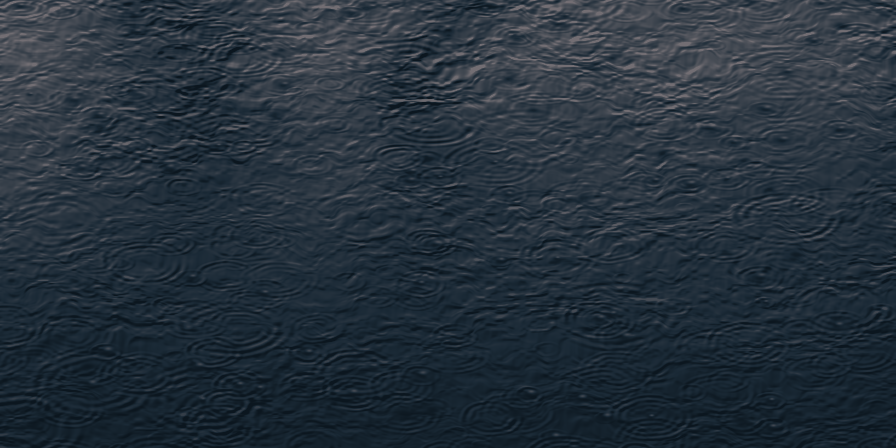
A WebGL 2 fragment shader for this texture:

```glsl
#version 300 es
precision highp float;

uniform vec2 u_resolution;
out vec4 fragColor;

const float TAU = 6.2831853;

float hash(vec2 p) {
  vec3 q = fract(vec3(p.xyx) * 0.1031);
  q += dot(q, q.yzx + 33.33);
  return fract((q.x + q.y) * q.z);
}

float noise(vec2 p) {
  vec2 i = floor(p), f = fract(p);
  f = f * f * f * (f * (f * 6.0 - 15.0) + 10.0);
  float low = mix(hash(i), hash(i + vec2(1, 0)), f.x);
  float high = mix(hash(i + vec2(0, 1)), hash(i + vec2(1, 1)), f.x);
  return mix(low, high, f.y);
}

// Choppy surface, stretched sideways and bent by a slow warp
float chopHeight(vec2 p) {
  p.y += 0.04 * noise(p * vec2(7.0, 11.0)) + 0.016 * noise(p * vec2(26.0, 34.0) + 9.0);
  return 0.65 * noise(p * vec2(19.0, 48.0) + 3.0)
       + 0.62 * noise(p * vec2(42.0, 92.0) + 17.0)
       + 0.36 * noise(p * vec2(78.0, 140.0) + 41.0);
}

vec2 chopSlope(vec2 p, float eps) {
  float h = chopHeight(p);
  return vec2(chopHeight(p + vec2(eps, 0.0)) - h, chopHeight(p + vec2(0.0, eps)) - h) / eps;
}

// Concentric wave packet: slope of the rings around one drop
vec2 ringSlope(vec2 offset, float radius, float strength, float seed) {
  float d = length(offset);
  vec2 dir = offset / max(d, 1e-4);
  float wobble = noise(dir * 1.8 + seed * 50.0) - 0.5;
  d += wobble * radius * 0.10;
  float spacing = max(radius * 0.20, 0.019);
  float packet = smoothstep(0.1, 0.85, d / radius) * (1.0 - smoothstep(0.93, 1.13, d / radius));
  float broken = 0.25 + 1.4 * noise(offset * 26.0 + seed * 90.0);
  float wave = cos(TAU * (d - radius) / spacing);
  return dir * wave * packet * broken * strength;
}

// One scattered layer of drops: slope in xy, dark pit in z, bright fleck in w
vec4 dropLayer(vec2 water, float cell, float density, float seed) {
  vec2 home = floor(water / cell);
  vec4 sum = vec4(0.0);
  for (int y = -1; y <= 1; y++) {
    for (int x = -1; x <= 1; x++) {
      vec2 id = home + vec2(x, y);
      vec2 key = id + seed;
      if (hash(key + 5.3) > density) continue;
      vec2 centre = (id + vec2(hash(key + 11.7), hash(key + 23.1))) * cell;
      vec2 offset = water - centre;
      float radius = cell * mix(0.22, 0.62, hash(key + 37.9));
      float strength = mix(0.4, 1.0, hash(key + 51.3));
      sum.xy += ringSlope(offset, radius, strength, hash(key + 67.7));
      // Splash pit, shaded surround and a glint on its rim
      float splash = step(0.62, hash(key + 71.9));
      float size = mix(0.009, 0.018, hash(key + 83.3));
      float reach = dot(offset, offset) / (size * size);
      sum.z += splash * (0.8 * exp(-reach) + 0.25 * exp(-reach / 6.0));
      vec2 rim = (offset - vec2(0.3, 0.8) * size) / (size * vec2(0.45, 0.4));
      sum.w += splash * step(0.6, strength) * exp(-dot(rim, rim));
    }
  }
  return sum;
}

float band(float x, float centre, float width) {
  float t = (x - centre) / width;
  return exp(-t * t);
}

// Reflected sky: pale at the far edge, broken by dark columns
float skyLight(vec2 uv) {
  float x = uv.x + 0.07 * (noise(uv * vec2(6.0, 5.0)) - 0.5);
  float columns = 0.95 * band(x, 0.20, 0.10) + 0.85 * band(x, 0.48, 0.065) + 0.75 * band(x, 1.0, 0.05);
  float far = smoothstep(0.10, 1.02, uv.y);
  float side = 0.035 * band(uv.x, 0.0, 0.10) * smoothstep(0.3, 0.8, uv.y);
  float cloud = 0.05 * (noise(uv * vec2(9.0, 7.0) + 30.0) - 0.5) * uv.y;
  return 0.078 + 0.048 * smoothstep(0.0, 0.6, uv.y) + 0.150 * far * far * (1.0 - columns) + side + cloud;
}

// Navy in the shade, turning to neutral slate in the light
vec3 waterColour(float level) {
  vec3 shade = vec3(0.07, 0.12, 0.16) + (level - 0.07) * vec3(1.0, 1.33, 1.6);
  vec3 slate = vec3(0.10, 0.16, 0.21) + (level - 0.10) * vec3(1.0, 0.78, 0.69);
  return min(shade, slate);
}

void main() {
  vec2 uv = gl_FragCoord.xy / u_resolution;
  vec2 p = gl_FragCoord.xy / u_resolution.y;
  vec2 water = vec2(p.x, p.y * (1.75 + 0.28 * p.y));

  vec4 drops = dropLayer(water, 0.25, 0.90, 13.0)
             + dropLayer(water + 0.07, 0.16, 0.65, 71.0)
             + dropLayer(water + 0.03, 0.10, 0.30, 137.0);

  // Light the slopes from the far side
  vec2 chop = chopSlope(p, 0.0022) * vec2(0.020, 0.022);
  float patches = 0.55 + 0.9 * noise(p * vec2(4.0, 6.0) + 60.0);
  float tilt = dot(chop, vec2(-0.5, 1.0)) * patches * mix(0.5, 1.05, uv.y)
             + dot(drops.xy, vec2(-0.45, 1.15));
  float contrast = mix(0.044, 0.094, smoothstep(0.0, 1.0, uv.y));
  float crest = max(tilt - 0.4, 0.0);
  float level = skyLight(uv) + contrast * (tilt / (1.0 + 0.3 * abs(tilt)) + 0.5 * min(crest * crest, 2.5));

  // Splashes
  level = mix(level, 0.05, 0.8 * min(drops.z, 1.0));
  level += 0.17 * min(drops.w, 1.0);
  fragColor = vec4(waterColour(clamp(level, 0.045, 0.45)), 1.0);
}
```
